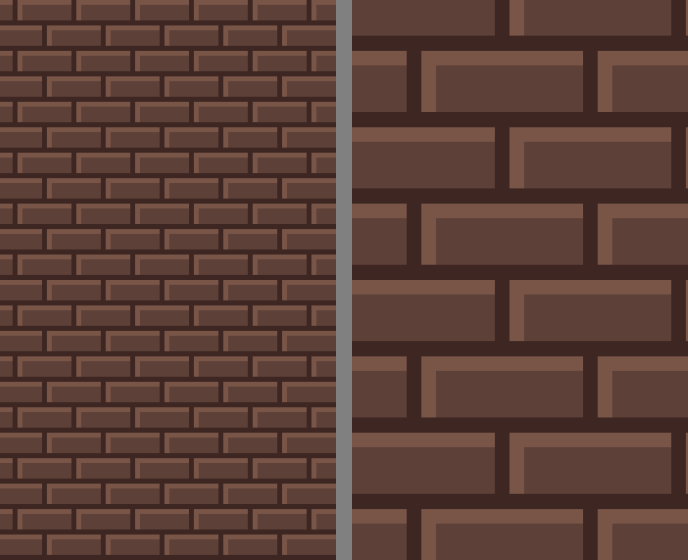
Left, the full canvas; right, a detail of the centre.
A WebGL 1 fragment shader for this texture:

```glsl
precision highp float;
uniform vec2 u_resolution;

const vec2 REPEATS = vec2(5.715, 22.0);   // bricks across, courses down
const float FIRST_BRICK = 0.298;          // left edge of a brick in the top course
const float COURSE_SHIFT = 0.5;           // offset of every second course
const vec2 MORTAR = vec2(0.083, 0.2);     // joint widths, as parts of a cell
const vec2 BEVEL = vec2(0.083, 0.19);     // lit left and top edges
const vec3 MORTAR_COLOR = vec3(0.243, 0.153, 0.137);
const vec3 BRICK_COLOR = vec3(0.365, 0.251, 0.216);
const vec3 LIT_COLOR = vec3(0.475, 0.333, 0.282);

// Smoothed coverage of the box from lo to hi
float boxCoverage(vec2 p, vec2 lo, vec2 hi, vec2 pixel) {
  vec2 cover = clamp(min(p - lo, hi - p) / pixel + 0.5, 0.0, 1.0);
  return cover.x * cover.y;
}

void main() {
  vec2 uv = gl_FragCoord.xy / u_resolution;
  vec2 pixel = REPEATS / u_resolution;

  // Courses are counted from the top; cells wrap in the middle of the joints
  vec2 grid = vec2(uv.x, 1.0 - uv.y) * REPEATS + 0.5 * MORTAR;
  float course = floor(grid.y);
  grid.x -= FIRST_BRICK + COURSE_SHIFT * mod(course, 2.0);
  vec2 cell = fract(grid) - 0.5 * MORTAR;

  // Lit brick, with its plain face set in from the left and top
  vec2 brickEnd = 1.0 - MORTAR;
  float brick = boxCoverage(cell, vec2(0.0), brickEnd, pixel);
  float face = boxCoverage(cell, BEVEL, brickEnd + pixel, pixel);

  vec3 brickColor = mix(LIT_COLOR, BRICK_COLOR, face);
  gl_FragColor = vec4(mix(MORTAR_COLOR, brickColor, brick), 1.0);
}
```
